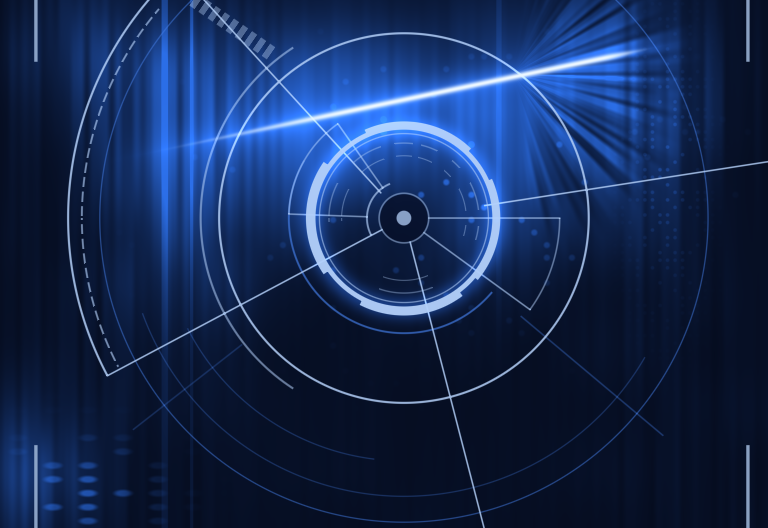
This background is drawn by a Shadertoy shader. Its source:

```glsl
// Blue radar interface: concentric rings, spokes and a bright beam over glowing haze.

const float PI = 3.14159;
const vec3 NIGHT = vec3(0.015, 0.035, 0.095);
const vec3 BLUE = vec3(0.15, 0.38, 0.80);
const vec3 PALE = vec3(0.70, 0.81, 0.97);

float hash(vec2 p) {
    return fract(sin(dot(p, vec2(127.1, 311.7))) * 43758.5);
}

float noise(vec2 p) {
    vec2 i = floor(p), f = fract(p);
    f = f * f * (3.0 - 2.0 * f);
    return mix(mix(hash(i), hash(i + vec2(1, 0)), f.x),
               mix(hash(i + vec2(0, 1)), hash(i + vec2(1, 1)), f.x), f.y);
}

float glow(vec2 p, float x, float y, float w, float h) {
    vec2 d = (p - vec2(x, y)) / vec2(w, h);
    return exp(-dot(d, d));
}

// Smooth stroke at signed distance d
float stroke(float d, float halfWidth) {
    float aa = 0.75 / iResolution.y;
    return 1.0 - smoothstep(halfWidth - aa, halfWidth + aa, abs(d));
}

float ring(vec2 q, float radius, float halfWidth) {
    return stroke(length(q) - radius, halfWidth);
}

// Arc around the origin; middle and half span in degrees
float arc(vec2 q, float radius, float middle, float span, float halfWidth) {
    float turn = atan(q.y, q.x) - radians(middle);
    float away = mod(turn + PI, 2.0 * PI) - PI;
    return ring(q, radius, halfWidth) * stroke(away * radius, radians(span) * radius);
}

float spoke(vec2 q, float angle, float inner, float outer) {
    vec2 dir = vec2(cos(radians(angle)), sin(radians(angle)));
    return stroke(length(q - dir * clamp(dot(q, dir), inner, outer)), 0.0015);
}

// Clouds, vertical streaks and a fan of rays
float haze(vec2 p) {
    float g = 0.07 + 0.82 * glow(p, 0.60, 0.77, 0.30, 0.18);
    g += 0.70 * glow(p, 1.06, 0.82, 0.20, 0.17);
    g += 0.42 * glow(p, 0.35, 0.66, 0.14, 0.28);
    g += 0.60 * glow(p, 0.02, 0.09, 0.13, 0.15);
    g += 0.28 * glow(p, 0.90, 0.60, 0.20, 0.15);
    g += 0.24 * glow(p, 0.16, 0.92, 0.14, 0.13);
    g += 0.22 * glow(p, 1.24, 0.72, 0.09, 0.30);
    float streaks = noise(p * vec2(85.0, 2.5));
    float sides = 1.0 - smoothstep(0.30, 0.55, p.x) + smoothstep(1.10, 1.25, p.x);
    g *= mix(1.0, 0.45 + 1.1 * streaks, 0.25 + 0.6 * sides);
    vec2 fan = p - vec2(0.97, 0.86);
    float rays = noise(vec2(atan(fan.y, fan.x) * 24.0, length(fan) * 5.0));
    float fanMask = smoothstep(0.0, 0.1, fan.x) * (1.0 - smoothstep(0.22, 0.38, length(fan)));
    g *= mix(1.0, 0.3 + 1.25 * rays, fanMask);
    return g * (0.75 + 0.45 * noise(p * 9.0));
}

// Grid of small lights, lit at random
float lights(vec2 p, vec2 cells, float density) {
    vec2 id = floor(p * cells), f = fract(p * cells) - 0.5;
    return step(1.0 - density, hash(id)) * (1.0 - smoothstep(0.12, 0.35, length(f)));
}

void mainImage(out vec4 fragColor, in vec2 fragCoord) {
    vec2 p = fragCoord / iResolution.y;
    vec2 q = p - vec2(0.765, 0.587);
    float r = length(q), angle = atan(q.y, q.x);

    // Background, darker inside the lens
    float g = haze(p) * (0.6 + 0.4 * smoothstep(0.02, 0.17, r));
    float upper = smoothstep(0.25, 0.75, p.y);
    g += (0.12 + 0.3 * upper) * (stroke(p.x - 0.312, 0.006) + stroke(p.x - 0.363, 0.003));
    g += 0.15 * stroke(p.x - 0.945, 0.005) * upper;
    g += 0.6 * lights(p, vec2(15, 38), 0.6) * glow(p, 0.16, 0.06, 0.12, 0.09);
    g += 0.25 * lights(p, vec2(70), 0.4) * glow(p, 1.26, 0.70, 0.06, 0.22);
    g += 0.5 * lights(p, vec2(42), 0.05) * glow(p, 0.85, 0.65, 0.35, 0.20);
    vec3 color = mix(NIGHT, BLUE, min(g, 1.15));

    // Slanted comb
    vec2 comb = mat2(0.82, 0.57, -0.57, 0.82) * (p - vec2(0.44, 0.95));
    float teeth = smoothstep(0.35, 0.5, abs(fract(comb.x * 48.0) - 0.5) * 2.0);
    color = mix(color, PALE, 0.4 * teeth * stroke(comb.x, 0.09) * stroke(comb.y, 0.014));

    // Faint guides
    float faint = ring(q, 0.576, 0.0012) + 0.6 * arc(q, 0.527, 265.0, 65.0, 0.0012);
    faint += 0.6 * arc(q, 0.46, 235.0, 28.0, 0.0012) + 1.3 * arc(q, 0.218, 235.0, 85.0, 0.0018);
    faint += 0.7 * spoke(q, -40.0, 0.29, 0.64) + 0.5 * spoke(q, 218.0, 0.39, 0.65);
    color = mix(color, BLUE + 0.12, min(0.5 * faint, 0.8));

    // Main rings, sector frames and spokes
    float lines = ring(q, 0.35, 0.002) + 0.65 * arc(q, 0.385, 180.0, 57.0, 0.002);
    float dashes = smoothstep(0.25, 0.35, fract(angle * 22.0));
    lines += arc(q, 0.636, 173.5, 34.5, 0.002) + 0.75 * dashes * arc(q, 0.61, 173.5, 34.0, 0.0018);
    lines += spoke(q, 208.0, 0.047, 0.636) + spoke(q, 132.5, 0.065, 0.6);
    lines += spoke(q, 8.8, 0.155, 0.72) + spoke(q, -75.5, 0.047, 0.64);
    lines += 0.75 * (spoke(q, 0.0, 0.047, 0.295) + spoke(q, -36.0, 0.047, 0.295));
    lines += 0.7 * (spoke(q, 178.0, 0.07, 0.218) + spoke(q, 125.0, 0.07, 0.218));
    lines += 0.6 * (arc(q, 0.295, -18.0, 18.0, 0.0015) + arc(q, 0.218, 151.5, 26.5, 0.0015));
    lines += 0.8 * arc(q, 0.07, 160.0, 48.0, 0.0018);
    color = mix(color, PALE, min(0.85 * lines, 0.9));

    // Lens rim and hub
    color += BLUE * 0.45 * exp(-pow(abs(r - 0.172) / 0.022, 2.0));
    float rim = ring(q, 0.172, 0.0045) + 0.6 * ring(q, 0.16, 0.0012);
    rim += arc(q, 0.18, 180.0, 35.0, 0.0055) + arc(q, 0.18, 275.0, 32.0, 0.0045);
    rim += arc(q, 0.177, -8.0, 32.0, 0.0055) + arc(q, 0.178, 80.0, 34.0, 0.005);
    float ticks = step(0.45, noise(vec2(angle * 5.0, 3.0)));
    rim += 0.4 * ticks * (ring(q, 0.142, 0.0013) + ring(q, 0.118, 0.001));
    color = mix(color, PALE, min(rim, 0.95));
    color = mix(color, NIGHT * 1.6, 0.75 * stroke(r, 0.045));
    color = mix(color, PALE, 0.5 * ring(q, 0.047, 0.0015) + 0.75 * stroke(r, 0.014));

    // Tapered light beam
    vec2 b = mat2(0.979, -0.204, 0.204, 0.979) * (p - vec2(0.28, 0.71));
    float taper = smoothstep(0.0, 0.4, b.x) * (1.0 - smoothstep(0.88, 0.98, b.x));
    float body = smoothstep(-0.1, 0.3, b.x) * (1.0 - smoothstep(0.85, 1.08, b.x));
    color += BLUE * 0.55 * body * exp(-abs(b.y) / 0.022);
    float core = exp(-pow(abs(b.y) / (0.0025 + 0.0035 * taper), 2.0));
    color = mix(color, vec3(0.93, 0.97, 1.0), core * taper);

    // Corner bars
    float side = min(abs(p.x - 0.068), abs(p.x - iResolution.x / iResolution.y + 0.038));
    float ends = 1.0 - stroke(p.y - 0.52, 0.363);
    color = mix(color, PALE * 0.85, 0.9 * stroke(side, 0.0032) * ends);
    fragColor = vec4(clamp(color, 0.0, 1.0), 1.0);
}
```
